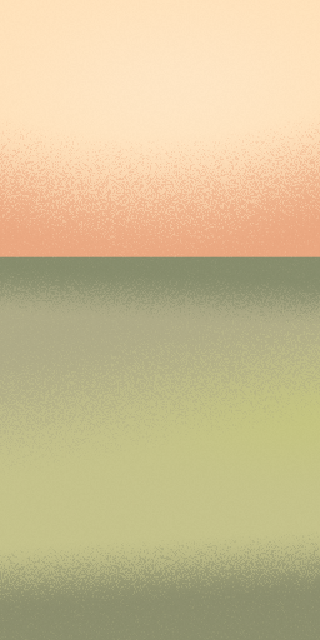
Write a WebGL 1 fragment shader that draws this background.

```glsl
precision highp float;
// A grainy two-part landscape: a peach sky fading to orange at a level horizon,
// above an olive field that brightens in the middle and darkens at both ends.
// Each fade is a smooth weight stippled by layered cell hashes.

uniform vec2 u_resolution;

const float HORIZON = 0.599;
const float GRAIN_CELLS = 256.0;    // grain cells across the canvas width
const float SKY_GRAIN = 0.36;
const float FIELD_GRAIN = 0.34;

const vec3 SKY_TOP    = vec3(1.000, 0.882, 0.725);
const vec3 SKY_GLOW   = vec3(0.996, 0.898, 0.765);
const vec3 SKY_ORANGE = vec3(0.918, 0.655, 0.502);
const vec3 OLIVE_DARK = vec3(0.530, 0.552, 0.425);
const vec3 TAUPE      = vec3(0.685, 0.670, 0.530);
const vec3 MEADOW     = vec3(0.772, 0.763, 0.545);
const vec3 LIME       = vec3(0.770, 0.772, 0.500);
const vec3 OLIVE_LOW  = vec3(0.548, 0.558, 0.430);

float hash(vec2 p) {
    vec3 q = fract(vec3(p.xyx) * 0.1031);
    q += dot(q, q.yzx + 33.33);
    return fract((q.x + q.y) * q.z);
}

// Turns a smooth weight into partly dissolved dots with the same mean.
float stipple(float weight, float noise, float strength) {
    float dots = smoothstep(noise - 0.18, noise + 0.18, weight);
    dots *= smoothstep(0.0, 0.04, weight);
    return mix(weight, dots, strength);
}

vec3 sky(vec2 uv, float noise) {
    // Broad pale glow in the upper middle
    vec2 d = (uv - vec2(0.55, 0.86)) / vec2(0.50, 0.13);
    vec3 color = mix(SKY_TOP, SKY_GLOW, exp(-dot(d, d)));

    // Orange haze, rising slightly towards both sides
    float side = uv.x - 0.47;
    float y = uv.y - 0.16 * side * side + 0.008;
    float haze = 1.0 - smoothstep(HORIZON - 0.005, 0.805, y);
    return mix(color, SKY_ORANGE, stipple(haze, noise, SKY_GRAIN));
}

vec3 field(vec2 uv, float noise, float noise2) {
    // Shadow under the horizon gives way to taupe, then to meadow
    float lift = 0.02 * (uv.x - 0.5);
    float shade = smoothstep(0.495, 0.575, uv.y + lift);
    float taupe = smoothstep(0.285, 0.510, uv.y - 0.09 * (uv.x - 0.5));

    // Yellow-green patch glowing from the right edge
    vec2 d = (uv - vec2(1.02, 0.355)) / vec2(0.50, 0.09);
    vec3 color = mix(MEADOW, LIME, 0.9 * exp(-dot(d, d)));
    color = mix(color, TAUPE, stipple(taupe, noise2, FIELD_GRAIN));
    color = mix(color, OLIVE_DARK, stipple(shade, noise, FIELD_GRAIN));

    // Lower shadow, a little higher on the right
    float low = 1.0 - smoothstep(0.055, 0.165, uv.y - 0.025 * (uv.x - 0.5));
    return mix(color, OLIVE_LOW, stipple(low, noise, FIELD_GRAIN));
}

void main() {
    vec2 uv = gl_FragCoord.xy / u_resolution;
    vec2 cell = floor(gl_FragCoord.xy / u_resolution.x * GRAIN_CELLS);
    float noise = hash(cell);
    float noise2 = hash(cell + 417.0);

    // Crisp horizon with a one-pixel smooth edge
    float edge = 0.5 / u_resolution.y;
    float above = smoothstep(HORIZON - edge, HORIZON + edge, uv.y);
    vec3 color = mix(field(uv, noise, noise2), sky(uv, noise), above);

    // Faint paper grain over everything
    color += (noise2 - 0.5) * 0.012;
    gl_FragColor = vec4(color, 1.0);
}
```
